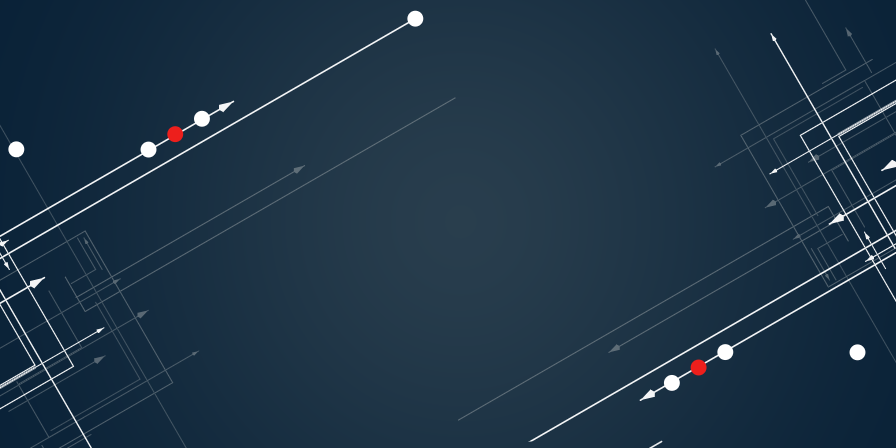
Write a Shadertoy shader that draws this background.

```glsl
const vec2 RISE = vec2(0.866, -0.5);  // shallow axis, up to the right
const vec2 FALL = vec2(0.5, 0.866);   // steep axis, down to the right
float pixel;                          // pixel size in design units

float cover(float d) { return clamp(0.5 - d / pixel, 0.0, 1.0); }

// Thin stroke; those below a pixel fade instead of vanishing
float stroke(vec2 p, vec2 start, vec2 dir, float len, float width) {
    vec2 q = p - start;
    float d = length(q - dir * clamp(dot(q, dir), 0.0, len));
    return cover(d - 0.5 * max(width, pixel)) * min(width / pixel, 1.0);
}

// Stroke running back from a swept arrowhead
float arrow(vec2 p, vec2 tip, vec2 dir, float len, float size, float width) {
    vec2 q = tip - p;
    float back = dot(q, dir);
    float side = abs(dot(q, vec2(-dir.y, dir.x)));
    float head = cover(max(side - 0.3 * back, back - size + 0.6 * (side - 0.3 * size)));
    return max(head, stroke(p, tip, -dir, len, width));
}

// Two strokes meeting at a right angle
float corner(vec2 p, vec2 at, vec2 dirA, float lenA, vec2 dirB, float lenB, float width) {
    return max(stroke(p, at, dirA, lenA, width), stroke(p, at, dirB, lenB, width));
}

float dot2d(vec2 p, vec2 center) { return cover(length(p - center) - 6.8); }

float brightLines(vec2 p) {
    float m = stroke(p, vec2(356, 16), -RISE, 440.0, 1.4);
    m = max(m, arrow(p, vec2(200, 87), RISE, 260.0, 12.0, 1.4));
    m = max(m, arrow(p, vec2(38, 238), RISE, 70.0, 12.0, 1.4));
    m = max(m, arrow(p, vec2(-7, 284), RISE, 30.0, 12.0, 1.4));
    m = max(m, arrow(p, vec2(89, 281), RISE, 130.0, 6.0, 0.9));
    m = max(m, arrow(p, vec2(88, 401), FALL, 212.0, 6.0, 1.2));
    m = max(m, arrow(p, vec2(8, 231), FALL, 36.0, 6.0, 0.9));
    m = max(m, arrow(p, vec2(7, 206), RISE, 30.0, 7.0, 1.0));
    m = max(m, corner(p, vec2(63, 314), -RISE, 100.0, -FALL, 165.0, 1.0));
    m = max(m, corner(p, vec2(30, 313), -RISE, 60.0, -FALL, 110.0, 1.0));
    return max(m, 0.65 * stroke(p, vec2(30, 315), -RISE, 60.0, 2.2));
}

float faintLines(vec2 p) {
    float m = corner(p, vec2(73, 267), RISE, 366.0, -FALL, 34.0, 0.9);
    m = max(m, arrow(p, vec2(261, 142), RISE, 226.0, 9.0, 0.9));
    m = max(m, arrow(p, vec2(170, 301), RISE, 190.0, 5.0, 0.7));
    m = max(m, arrow(p, vec2(127, 266), RISE, 150.0, 9.0, 0.7));
    m = max(m, arrow(p, vec2(90, 305), RISE, 95.0, 9.0, 0.7));
    m = max(m, arrow(p, vec2(103, 239), RISE, 120.0, 6.0, 0.7));
    m = max(m, arrow(p, vec2(170, 402), FALL, 345.0, 5.0, 0.6));
    m = max(m, arrow(p, vec2(72, 204), -FALL, 31.0, 5.0, 0.7));
    m = max(m, arrow(p, vec2(58, 420), FALL, 44.0, 7.0, 0.7));
    // Nested frames
    m = max(m, corner(p, vec2(148, 328), -FALL, 150.0, -RISE, 130.0, 0.8));
    m = max(m, corner(p, vec2(73, 198), -RISE, 90.0, FALL, 60.0, 0.8));
    m = max(m, corner(p, vec2(120, 325), -FALL, 76.0, -RISE, 88.0, 0.6));
    m = max(m, corner(p, vec2(42, 375), RISE, 34.0, -FALL, 55.0, 0.7));
    m = max(m, corner(p, vec2(58, 384), RISE, 23.0, FALL, 70.0, 0.7));
    m = max(m, corner(p, vec2(70, 298), -RISE, 62.0, -FALL, 56.0, 0.7));
    return max(m, corner(p, vec2(82, 231), -RISE, 24.0, -FALL, 31.0, 0.7));
}

void mainImage(out vec4 fragColor, in vec2 fragCoord) {
    // Design space 384 units tall, measured from the top left
    pixel = 384.0 / iResolution.y;
    vec2 p = vec2(fragCoord.x, iResolution.y - fragCoord.y) * pixel;
    vec3 white = vec3(1.0), red = vec3(0.93, 0.12, 0.11);

    // Soft blue glow
    float falloff = length((p - vec2(395, 190)) * vec2(1.0, 0.95)) / 440.0;
    vec3 color = mix(vec3(0.163, 0.245, 0.305), vec3(0.035, 0.13, 0.215),
                     smoothstep(-0.1, 1.1, falloff));

    // The ornament and its half-turn copy
    for (int turn = 0; turn < 2; turn++) {
        bool turned = turn == 1;
        vec2 faintP = turned ? vec2(783, 444) - p : p;
        vec2 q = turned ? vec2(749, 430) - p : p;
        color = mix(color, vec3(0.62, 0.65, 0.66), 0.5 * faintLines(faintP));

        float inside = turned ? cover(p.y - 378.5) : 1.0;
        color = mix(color, white, 0.95 * inside * brightLines(q));

        // Beads on the upper arrow, the middle one red
        for (int i = 0; i < 3; i++) {
            vec2 center = vec2(127.3, 128.2) + float(i) * vec2(22.9, -13.2);
            color = mix(color, i == 1 ? red : white, dot2d(q, center));
        }
        float ends = max(dot2d(q, vec2(14, 128)), dot2d(q, vec2(356, 16)));
        color = mix(color, white, ends * inside);
    }

    // Short stub at the bottom edge
    color = mix(color, white, 0.9 * stroke(p, vec2(567, 378.5), -RISE, 16.0, 1.4));
    fragColor = vec4(color, 1.0);
}
```
